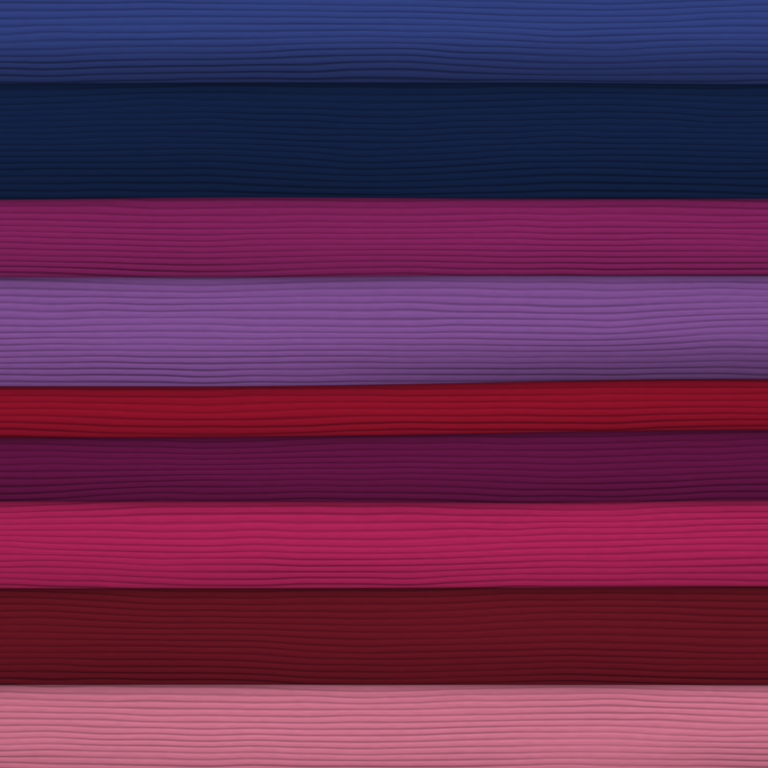
A Shadertoy shader for this texture:

```glsl
// Nine stacked horizontal bands of ribbed cloth in blue, purple, red and pink.

float hash(vec2 p) {
    return fract(sin(dot(p, vec2(127.1, 311.7))) * 43758.5453);
}

float noise(vec2 p) {
    vec2 i = floor(p), f = fract(p);
    f = f * f * (3.0 - 2.0 * f);
    return mix(mix(hash(i), hash(i + vec2(1, 0)), f.x),
               mix(hash(i + vec2(0, 1)), hash(i + vec2(1, 1)), f.x), f.y);
}

// Band boundaries and colours, from the bottom up
const float EDGES[10] = float[](-0.03, 0.109, 0.235, 0.347, 0.430, 0.497, 0.641, 0.742, 0.891, 1.03);
const vec3 COLOURS[9] = vec3[](
    vec3(0.75, 0.42, 0.51), vec3(0.37, 0.08, 0.125), vec3(0.62, 0.13, 0.31),
    vec3(0.35, 0.08, 0.24), vec3(0.51, 0.07, 0.15), vec3(0.46, 0.29, 0.53),
    vec3(0.48, 0.13, 0.34), vec3(0.07, 0.125, 0.25), vec3(0.18, 0.235, 0.46));

// Boundary height: nearly straight, with the two around the red band rising
float edgeHeight(int i, float x) {
    float rise = (i == 4 || i == 5) ? 0.011 * smoothstep(0.25, 1.0, x) : 0.0;
    return EDGES[i] + rise + 0.003 * (noise(vec2(x * 3.0, float(i) * 7.0)) - 0.5);
}

void mainImage(out vec4 fragColor, in vec2 fragCoord) {
    vec2 uv = fragCoord / iResolution.xy;
    float pixel = 1.0 / iResolution.y;

    // Fine wavy ribs: a dark groove with a faint lit lip below it
    float phase = uv.y * 116.0 + 1.5 * noise(uv * vec2(4.0, 14.0))
                + 0.35 * noise(uv * vec2(15.0, 45.0) + 9.0);
    float groove = pow(0.5 + 0.5 * cos(6.2832 * phase), 3.0);
    float lip = pow(0.5 + 0.5 * cos(6.2832 * (phase + 0.3)), 2.0);
    float wear = 0.45 + 0.8 * noise(vec2(uv.x * 5.0, uv.y * 60.0) + 31.0);

    vec3 colour = COLOURS[0];
    for (int i = 0; i < 9; i++) {
        float low = edgeHeight(i, uv.x), high = edgeHeight(i + 1, uv.x);
        float t = clamp((uv.y - low) / (high - low), 0.0, 1.0);

        // Folds darken toward the lower edge, most in the violet and blue bands
        float depth = i == 5 ? 0.10 + 0.18 * smoothstep(0.2, 0.8, uv.x)
                    : i == 8 ? 0.30 : 0.10;
        float fold = 1.0 - smoothstep(0.0, 0.55, t);
        float shade = 1.03 - depth * fold;
        shade *= 1.0 - wear * (0.17 + 0.12 * fold) * groove + 0.06 * lip;

        // Shadow cast by the band above, and a thin dark hem
        shade *= 1.0 - 0.42 * exp(-max(high - uv.y, 0.0) / 0.006);
        shade *= 1.0 - 0.25 * exp(-max(uv.y - low, 0.0) / 0.0025);

        vec3 band = COLOURS[i] * shade;
        colour = mix(colour, band, smoothstep(-pixel, pixel, uv.y - low));
    }

    // Soft uneven dye and fine thread grain
    colour *= 0.97 + 0.06 * noise(uv * vec2(3.0, 9.0) + 50.0);
    colour *= 0.98 + 0.04 * noise(uv * vec2(90.0, 380.0));
    fragColor = vec4(colour, 1.0);
}
```
